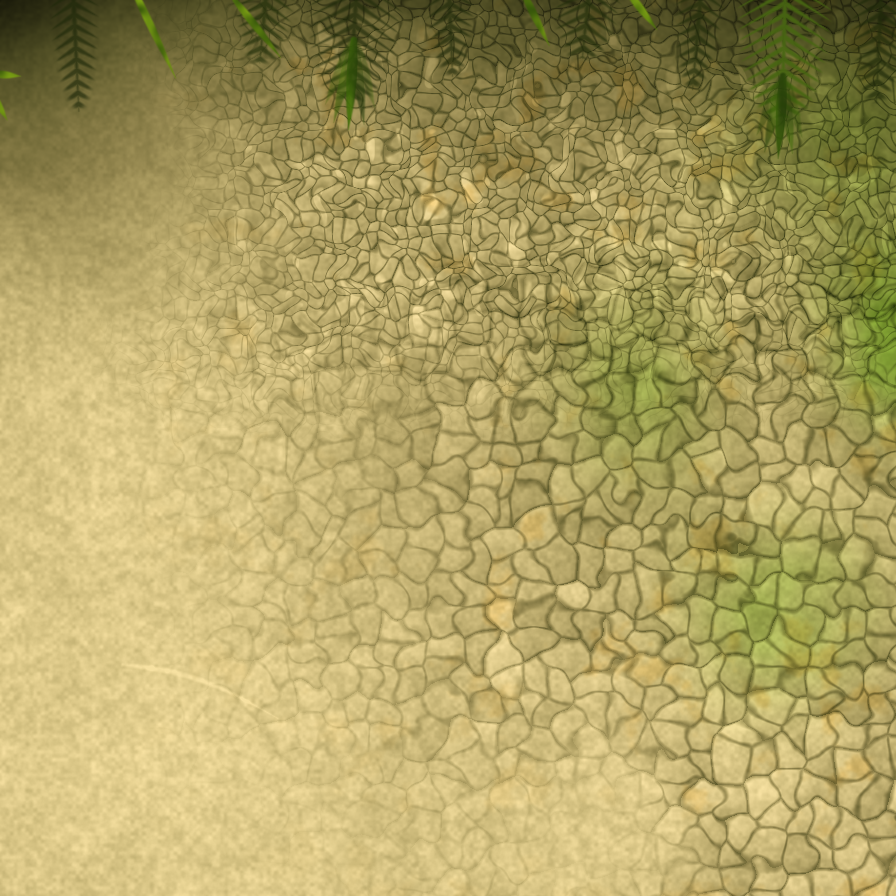
A Shadertoy shader for this texture:

```glsl
// Sunlit sand turning into gravel and mossy pebbles under hanging palm leaves.
// Soft blobs place the light, Voronoi cells at two scales form the stones, and
// tapered segments with repeated leaflets make the foliage.

float hash(vec2 p) { return fract(sin(dot(p, vec2(127.1, 311.7))) * 43758.5); }

float noise(vec2 p) {
  vec2 i = floor(p), f = fract(p);
  f = f * f * (3.0 - 2.0 * f);
  return mix(mix(hash(i), hash(i + vec2(1, 0)), f.x),
             mix(hash(i + vec2(0, 1)), hash(i + vec2(1, 1)), f.x), f.y);
}

float fbm(vec2 p) {
  float sum = 0.0, amp = 0.53;
  for (int i = 0; i < 4; i++) {
    sum += amp * noise(p);
    p = mat2(1.6, 1.2, -1.2, 1.6) * p + 7.3;
    amp *= 0.5;
  }
  return sum;
}

float blob(vec2 p, float x, float y, float w, float h) {
  vec2 d = (p - vec2(x, y)) / vec2(w, h);
  return exp(-dot(d, d));
}

// Tone change of a stone layer: dark gaps, varied faces, lit upper sides
float stones(vec2 p) {
  vec2 cell = floor(p), f = fract(p), center = vec2(0);
  float first = 9.0, second = 9.0, id = 0.0;
  for (int y = -1; y <= 1; y++)
  for (int x = -1; x <= 1; x++) {
    vec2 o = vec2(x, y), c = cell + o;
    vec2 r = o + 0.12 + 0.76 * vec2(hash(c), hash(c + 19.7)) - f;
    float d = length(r);
    if (d < first) {
      second = first; first = d; center = r; id = hash(c + 5.1);
    } else second = min(second, d);
  }
  return 0.13 * (id - 0.4) + 0.09 * dot(center, vec2(0.5, -0.85))
       - 0.27 * (1.0 - smoothstep(0.0, 0.24, second - first));
}

vec3 earth(float v) {
  return v * vec3(1.0, mix(1.0, 0.91, smoothstep(0.15, 0.6, v)), 0.36 + 0.3 * v);
}

// Coverage of a pointed leaf from a to b
float blade(vec2 p, vec2 a, vec2 b, float width, float blur) {
  vec2 pa = p - a, ba = b - a;
  float h = clamp(dot(pa, ba) / dot(ba, ba), 0.0, 1.0);
  float d = length(pa - ba * h) - width * sin(3.1416 * (0.2 + 0.8 * h));
  return 1.0 - smoothstep(-blur, blur, d);
}

// Coverage of a feathered leaf with leaflets swept towards its tip
float frond(vec2 p, vec2 a, vec2 b, float span, float blur) {
  vec2 axis = normalize(b - a), q = p - a;
  float across = abs(q.x * axis.y - q.y * axis.x);
  float root = dot(q, axis) - 0.6 * across, t = root / length(b - a);
  float gap = 0.0125, d = abs(fract(root / gap) - 0.5) * gap;
  float thick = 0.0035 * (1.0 - across / span);
  float reach = span * sqrt(clamp(1.0 - t * t, 0.0, 1.0));
  float leaflets = (1.0 - smoothstep(thick - blur, thick + blur, d))
    * (1.0 - smoothstep(reach - 0.008, reach + 0.001, across)) * step(t, 1.0);
  return max(leaflets, blade(p, a, b, 0.0025, blur));
}

// Coverage of a spray of blades hanging from one point
float fan(vec2 p, vec2 root, float size, float blur) {
  float cover = 0.0;
  for (int i = 0; i < 5; i++) {
    float k = float(i) / 2.0 - 1.0, angle = 0.36 * k - 0.06;
    vec2 tip = root + size * (1.0 - 0.22 * k * k) * vec2(sin(angle), -cos(angle));
    cover = max(cover, blade(p, root, tip, 0.0065, blur) * (0.7 + 0.3 * cos(k * 9.0)));
  }
  return cover;
}

void mainImage(out vec4 fragColor, in vec2 fragCoord) {
  vec2 p = fragCoord / iResolution.xy;
  float blur = max(0.0016, 1.0 / iResolution.y);
  float cloud = fbm(p * 7.0), patchy = fbm(p * 16.0 + 3.0);
  vec2 warp = vec2(noise(p * 45.0), noise(p * 45.0 + 31.0)) - 0.5;

  // Where pebbles and fine gravel show through the sand
  float x = p.x + 0.25 * (cloud - 0.5);
  float pebbles = smoothstep(0.08, 0.72, x) * smoothstep(0.82, 0.58, p.y);
  pebbles *= 1.0 - 0.9 * blob(p, 0.66, 0.06, 0.14, 0.13);
  pebbles *= 1.0 - 0.8 * blob(p, 0.3, 0.0, 0.3, 0.2);
  pebbles = min(1.0, pebbles + 0.35 * smoothstep(0.74, 0.82, x) * smoothstep(0.75, 0.5, p.y));
  float gravel = smoothstep(0.08, 0.4, x) * smoothstep(0.48, 0.72, p.y);

  // Broad light: bright sand, shaded top, muted stony ground
  float v = 0.89 - 0.56 * exp(-5.5 * (1.0 - p.y)) - 0.09 * pebbles;
  v -= 0.2 * blob(p, 0.0, 0.97, 0.12, 0.16) + 0.12 * blob(p, 0.0, 0.77, 0.15, 0.12);
  v -= 0.16 * blob(p, 1.0, 0.92, 0.3, 0.17) + 0.05 * blob(p, 0.52, 0.46, 0.2, 0.25);
  v += 0.13 * (cloud - 0.5) + 0.1 * (patchy - 0.5) * (0.4 + gravel);

  // Grain, stones, pale chips and a dry root
  float detail = 0.14 * (fbm(p * 95.0) - 0.5) + 0.09 * (noise(p * 230.0) - 0.5);
  detail += pebbles * stones(p * 31.0 + warp * 0.7);
  detail += gravel * 1.1 * stones(p * 68.0 + warp * 1.6);
  detail += gravel * 0.16 * smoothstep(0.74, 0.86, noise(p * vec2(75, 55) + warp));
  v += detail * clamp(v / 0.8, 0.3, 1.0);
  vec2 bent = p - vec2(0, 0.012 * sin((p.x - 0.137) * 19.0));
  v += 0.09 * blade(bent, vec2(0.137, 0.258), vec2(0.31, 0.2), 0.0025, 0.002);
  vec3 color = earth(clamp(v, 0.07, 0.97));

  // Ochre stains and moss
  float stain = smoothstep(0.58, 0.8, fbm(p * 27.0 + 11.0)) * max(gravel, pebbles);
  color *= mix(vec3(1), vec3(1.0, 0.9, 0.68), 0.6 * stain);
  float moss = blob(p, 1.0, 0.64, 0.08, 0.11) + 0.65 * blob(p, 0.87, 0.32, 0.1, 0.09)
    + 0.5 * blob(p, 0.71, 0.57, 0.09, 0.11) + 0.55 * blob(p, 0.94, 0.85, 0.13, 0.11);
  color *= mix(vec3(1), vec3(0.62, 0.85, 0.4), min(1.0, moss * (0.6 + 0.8 * patchy)));

  // Feathered leaves: root x, tip x, tip y, half width
  vec4 fronds[8] = vec4[8](
    vec4(0.08, 0.088, 0.876, 0.03), vec4(0.3, 0.29, 0.93, 0.035),
    vec4(0.4, 0.39, 0.89, 0.055), vec4(0.5, 0.505, 0.915, 0.03),
    vec4(0.66, 0.65, 0.935, 0.04), vec4(0.785, 0.773, 0.9, 0.03),
    vec4(0.877, 0.873, 0.87, 0.055), vec4(0.985, 0.978, 0.885, 0.035));
  for (int i = 0; i < 8; i++) {
    vec4 f = fronds[i];
    float lit = i == 6 ? 1.0 : 0.25 * hash(f.xw);
    float cover = frond(p, vec2(f.x, 1.04), f.yz, f.w, blur * 1.3);
    color = mix(color, mix(vec3(0.09, 0.12, 0.03), vec3(0.28, 0.4, 0.07), lit), cover * (0.6 + 0.3 * lit));
  }
  vec3 leaf = mix(vec3(0.1, 0.17, 0.03), vec3(0.28, 0.46, 0.04), noise(p * vec2(110, 25)));
  float sprays = max(fan(p, vec2(0.395, 0.955), 0.1, blur), fan(p, vec2(0.874, 0.915), 0.092, blur));
  color = mix(color, leaf, 0.9 * sprays);

  // Sunlit single blades: root and tip
  vec4 blades[6] = vec4[6](
    vec4(0.145, 1.02, 0.196, 0.913), vec4(0.262, 1.0, 0.313, 0.936),
    vec4(0.583, 1.01, 0.613, 0.949), vec4(0.7, 1.01, 0.733, 0.967),
    vec4(-0.01, 0.918, 0.023, 0.915), vec4(-0.012, 0.9, 0.008, 0.866));
  vec3 sunlit = mix(vec3(0.2, 0.32, 0.04), vec3(0.5, 0.64, 0.08), noise(p * 90.0));
  for (int i = 0; i < 6; i++)
    color = mix(color, sunlit, blade(p, blades[i].xy, blades[i].zw, 0.0042, blur));
  fragColor = vec4(color, 1.0);
}
```
